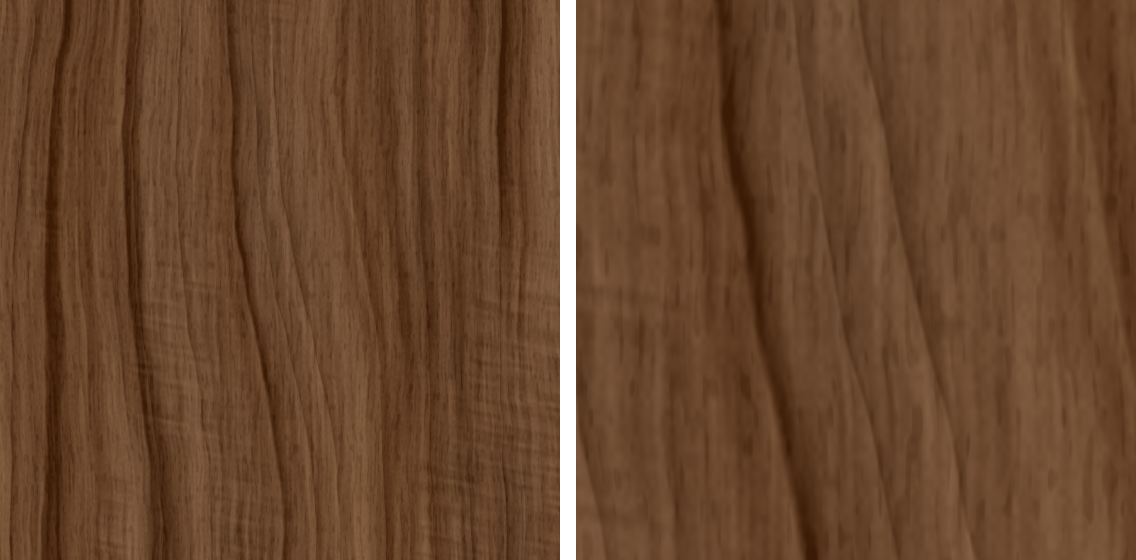
Left, the full canvas; right, a detail of the centre.
This texture is drawn by a WebGL 2 fragment shader. Its source:

```glsl
#version 300 es
precision highp float;
// Walnut veneer: vertical bands, one-sided dark veins, fine streaks and pores.

uniform vec2 u_resolution;
out vec4 fragColor;

float hash(vec2 cell) {
    uvec2 q = uvec2(ivec2(cell)) * uvec2(1597334673u, 3812015801u);
    uint n = (q.x ^ q.y) * 1597334673u;
    n = (n ^ (n >> 15)) * 2246822519u;
    return float((n ^ (n >> 13)) >> 8) / 16777216.0;
}

// Value noise centred on zero, from -0.5 to 0.5.
float noise(vec2 p) {
    vec2 i = floor(p), f = fract(p);
    f = f * f * (3.0 - 2.0 * f);
    float low = mix(hash(i), hash(i + vec2(1, 0)), f.x);
    float high = mix(hash(i + vec2(0, 1)), hash(i + vec2(1, 1)), f.x);
    return mix(low, high, f.y) - 0.5;
}

// Sideways drift of the grain: slow sway, bends and small kinks.
float bend(vec2 p) {
    return p.x + 0.035 * noise(p * vec2(3.0, 1.8))
               + 0.014 * noise(p * vec2(7.0, 5.0) + 31.0)
               + 0.005 * noise(p * vec2(14.0, 17.0) + 57.0);
}

// Growth lines, sharp on the left and fading to the right.
float veins(float x, float y, float scale) {
    float ring = x * scale;
    float id = floor(ring), f = ring - id;
    float along = noise(vec2(id * 7.0 + scale, y * 2.5));
    float strength = smoothstep(0.15, 0.95, hash(vec2(id, scale)) + 0.7 * along);
    return strength * smoothstep(0.0, 0.07, f) * exp(-4.0 * f) * (1.0 - f);
}

void main() {
    vec2 uv = gl_FragCoord.xy / u_resolution.y;
    float x = bend(uv), y = uv.y;

    // Uneven ring spacing pinches lines together and opens long arches.
    float ringX = x + 0.13 * noise(vec2(x * 4.0, y * 1.1) + 11.0);

    // Broad bands down to hair-thin streaks.
    float tone = 0.63;
    tone += 0.50 * noise(vec2(ringX * 9.0, y * 0.8) + 3.0);
    tone += 0.42 * noise(vec2(ringX * 30.0, y * 1.1) + 71.0);
    tone += 0.38 * noise(vec2(ringX * 95.0, y * 1.8) + 113.0);
    tone += 0.34 * noise(vec2(x * 150.0, y * 4.0) + 171.0);
    tone += 0.30 * noise(vec2(x * 270.0, y * 14.0) + 233.0);

    // Main veins and the thinner lines between them.
    tone -= 1.05 * veins(ringX, y, 9.0);
    tone -= 0.65 * veins(ringX + 0.02, y, 23.0);

    // Faint cross ripple in scattered patches.
    float patchy = smoothstep(0.05, 0.35, noise(vec2(x * 10.0, y * 3.0) + 291.0));
    tone += 0.32 * patchy * noise(vec2(x * 16.0, y * 120.0 + x * 25.0) + 307.0);

    // Short pores and a soft surface grain.
    float pore = noise(vec2(x * 280.0, y * 55.0) + 401.0);
    tone -= 0.22 * smoothstep(0.12, 0.4, pore);
    tone += 0.16 * noise(uv * vec2(330.0, 190.0) + 503.0);

    vec3 dark = vec3(0.30, 0.17, 0.08), light = vec3(0.49, 0.35, 0.24);
    vec3 colour = mix(dark, light, clamp(tone, -0.35, 1.25));
    colour += vec3(0.012, 0.0, -0.014) * noise(vec2(ringX * 14.0, y * 1.5) + 601.0);
    fragColor = vec4(colour, 1.0);
}
```
